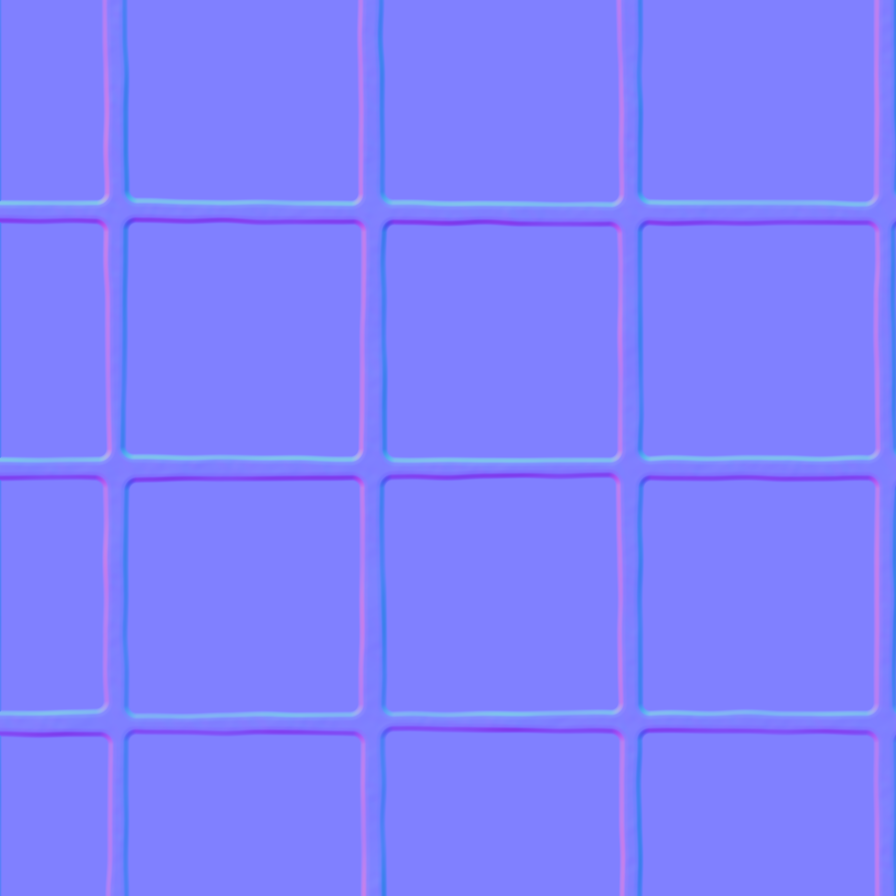
Give the GLSL for this texture map, as a Shadertoy shader.

```glsl
const vec2 GRID_ORIGIN = vec2(0.130, 0.193);   // centre of the first joint crossing
const vec2 TILE_PITCH = vec2(0.2863, 0.2852);
const float JOINT_HALF_WIDTH = 0.0125;
const float CORNER_RADIUS = 0.010;
const float JOINT_DEPTH = 0.0029;
const float SAMPLE_STEP = 0.001;

vec2 hash22(vec2 p) {
    vec3 q = fract(vec3(p.xyx) * vec3(0.1031, 0.1030, 0.0973));
    q += dot(q, q.yzx + 33.33);
    return fract((q.xx + q.yz) * q.zy);
}

float valueNoise(vec2 p) {
    vec2 cell = floor(p);
    vec2 f = fract(p);
    vec2 u = f * f * (3.0 - 2.0 * f);
    float low = mix(hash22(cell).x, hash22(cell + vec2(1.0, 0.0)).x, u.x);
    float high = mix(hash22(cell + vec2(0.0, 1.0)).x, hash22(cell + 1.0).x, u.x);
    return mix(low, high, u.y);
}

float roundedBox(vec2 p, vec2 halfSize, float radius) {
    vec2 q = abs(p) - halfSize + radius;
    return length(max(q, 0.0)) + min(max(q.x, q.y), 0.0) - radius;
}

// Signed distance to the nearest tile, each slightly shifted, resized and skewed
float tileDistance(vec2 p, vec2 origin, vec2 pitch) {
    vec2 grid = (p - origin) / pitch;
    vec2 id = floor(grid) + 17.0;
    vec2 local = (fract(grid) - 0.5) * pitch;

    vec2 shift = (hash22(id) - 0.5) * 0.004;
    vec2 skew = (hash22(id + 41.0) - 0.5) * 0.022;
    vec2 growth = (hash22(id + 83.0) - 0.5) * 0.003;
    vec2 wobble = vec2(valueNoise(p * 24.0 + id * 7.0),
                       valueNoise(p * 24.0 + id * 7.0 + 59.0)) - 0.5;

    local += shift + skew * local.yx + wobble * 0.0025;
    return roundedBox(local, 0.5 * pitch - JOINT_HALF_WIDTH + growth, CORNER_RADIUS);
}

// Flat tiles at zero, with bevels falling into a faintly grainy joint
float surfaceHeight(vec2 p) {
    float d = tileDistance(p, GRID_ORIGIN, TILE_PITCH);
    d = max(d, -p.x);   // bevel along the left border
    float bevel = smoothstep(-0.002, 0.005, d);
    float softFoot = smoothstep(0.0, 0.009, d);
    float depth = JOINT_DEPTH * mix(0.75, 1.2, valueNoise(p * 16.0 + 5.0));
    float grain = valueNoise(p * mat2(95.0, 50.0, -50.0, 95.0)) - 0.5;
    return -depth * (0.8 * bevel + 0.25 * softFoot) + 0.00022 * grain * softFoot;
}

vec2 surfaceSlope(vec2 p, float stepSize) {
    vec2 e = vec2(stepSize, 0.0);
    return vec2(surfaceHeight(p + e.xy) - surfaceHeight(p - e.xy),
                surfaceHeight(p + e.yx) - surfaceHeight(p - e.yx)) / (2.0 * stepSize);
}

// Packs a slope as a tangent-space normal with green pointing down
vec3 encodeNormal(vec2 slope) {
    vec3 normal = normalize(vec3(-slope.x, slope.y, 1.0));
    return normal * 0.5 + 0.5;
}

void mainImage(out vec4 fragColor, in vec2 fragCoord) {
    vec2 uv = fragCoord / iResolution.xy;
    fragColor = vec4(encodeNormal(surfaceSlope(uv, SAMPLE_STEP)), 1.0);
}
```
